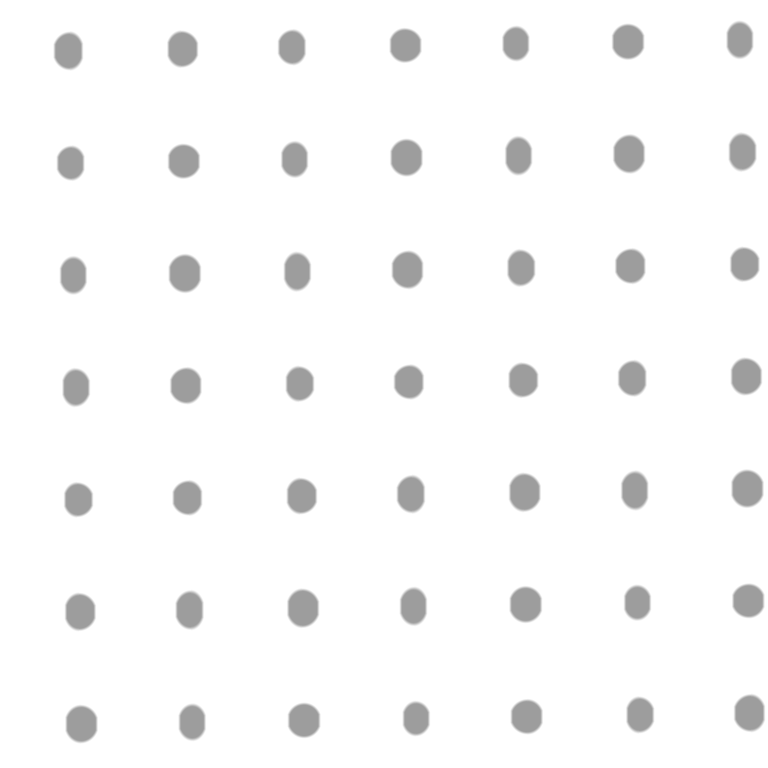
Reproduce this pattern procedurally as a three.js fragment shader.

```glsl
// Grey oval dots on white: a seven by seven lattice, turned slightly anticlockwise.
// Each dot is an ellipse with clipped sides; its left, right and vertical radii
// swell and shrink with its place on the canvas, like dots beating with a fine grid.

#define PAPER vec3(1.0)
#define INK vec3(0.615)
#define PITCH vec2(0.1454, 0.1461)
#define MIDDLE_DOT vec2(0.5342, 0.5026)
#define TILT 0.0165
#define RADIUS vec2(0.0182, 0.0227)
#define SWELL vec2(0.0026, 0.0014)
#define BEAT vec2(45.0, 45.63)
#define BEAT_START vec2(0.0170, 0.9414)
#define SIDE_ROUNDING 0.0014
#define SOFTNESS 0.0024

varying vec2 vUv;

const float TAU = 6.28319;

// Centre of the lattice dot nearest to a point
vec2 nearestDot(vec2 point) {
  float c = cos(TILT);
  float s = sin(TILT);
  mat2 turn = mat2(c, s, -s, c);
  vec2 cell = floor(((point - MIDDLE_DOT) * turn) / PITCH + 0.5);
  return MIDDLE_DOT + turn * (cell * PITCH);
}

// Approximate signed distance to an ellipse
float ellipseDistance(vec2 p, vec2 radius) {
  return (length(p / radius) - 1.0) * min(radius.x, radius.y);
}

// Signed distance to a dot whose two sides vary separately
float dotDistance(vec2 point, vec2 centre) {
  vec2 p = point - centre;
  vec2 phase = BEAT * (centre - BEAT_START);

  // The right side is shortest a little before the left side
  float sidePhase = p.x > 0.0 ? 0.42 : 0.68;
  float side = RADIUS.x - SWELL.x * cos(TAU * (phase.x - sidePhase));
  float height = RADIUS.y - SWELL.y * cos(TAU * phase.y);

  float oval = ellipseDistance(p, vec2(side + SIDE_ROUNDING, height));
  return max(oval, abs(p.x) - side);
}

void main() {
  float d = dotDistance(vUv, nearestDot(vUv));
  float coverage = 1.0 - smoothstep(-SOFTNESS, SOFTNESS, d);
  gl_FragColor = vec4(mix(PAPER, INK, coverage), 1.0);
}
```
